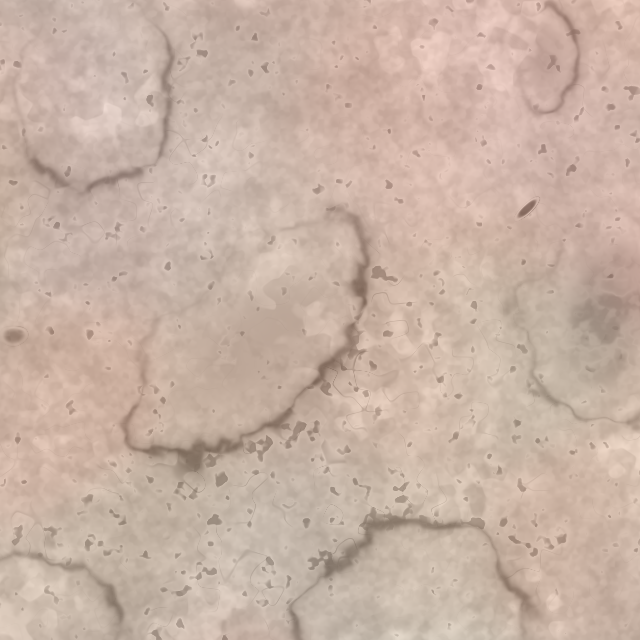
This texture is drawn by a Shadertoy shader. Its source:

```glsl
// Weathered beige skin with oval scars: broken dark rims, crumbs scattered
// on their shaded side, and faint pink and lilac mottling.
// Ovals come from a looped ellipse distance; all grain is smooth cellular noise.

#define BASE_COLOR vec3(0.797, 0.717, 0.667)
#define PINK_SHIFT vec3(0.050, -0.035, -0.035)
#define LILAC_SHIFT vec3(-0.020, 0.000, 0.055)
#define INK_DEPTH vec3(0.335, 0.335, 0.330)
#define MOTTLE 1.0
#define RIM_WIDTH 0.0048
#define RIM_WOBBLE 0.045
#define HALO_REACH 0.62
#define CRUMB_SCALE 62.0
#define OVALS 8

// Centre xy, radii xy
const vec4 PLACE[OVALS] = vec4[OVALS](
    vec4(0.397, 0.475, 0.240, 0.116),
    vec4(0.145, 0.860, 0.130, 0.155),
    vec4(0.645, 0.035, 0.180, 0.137),
    vec4(0.050, 0.000, 0.135, 0.145),
    vec4(0.955, 0.505, 0.140, 0.160),
    vec4(0.850, 0.900, 0.050, 0.085),
    vec4(0.020, 0.477, 0.024, 0.016),
    vec4(0.823, 0.674, 0.027, 0.008));

// Tilt, direction of the dark side, rim strength, core stain (negative is pale)
const vec4 LOOK[OVALS] = vec4[OVALS](
    vec4(0.82, -0.87, 1.00, 0.28),
    vec4(0.00, -1.10, 0.60, -0.90),
    vec4(0.00, 1.75, 0.80, -0.45),
    vec4(0.00, 1.30, 0.60, 0.15),
    vec4(0.00, -2.00, 0.45, 1.10),
    vec4(0.00, 0.00, 0.55, 0.45),
    vec4(0.00, -0.50, 0.25, 3.50),
    vec4(0.75, -0.80, 0.25, 3.50));

vec3 hash3(vec2 p) {
    vec3 q = fract(p.xyx * vec3(0.1031, 0.1030, 0.0973));
    q += dot(q, q.yxz + 33.33);
    return fract((q.xxy + q.yzz) * q.zyx);
}

// Smooth cellular noise: random cell values blended by distance
float blotch(vec2 p) {
    vec2 cell = floor(p), f = p - cell;
    float total = 0.0, weight = 0.0;
    for (int y = -1; y <= 1; y++)
    for (int x = -1; x <= 1; x++) {
        vec2 o = vec2(x, y);
        vec3 h = hash3(cell + o);
        vec2 d = o + h.xy - f;
        float w = exp(-5.0 * dot(d, d));
        total += w * h.z;
        weight += w;
    }
    return total / weight;
}

vec2 blotch2(vec2 p) {
    return vec2(blotch(p), blotch(p + 41.7)) - 0.5;
}

// Approximate signed distance to an ellipse
float ellipse(vec2 q, vec2 r) {
    float k = length(q / r);
    return k * (k - 1.0) / max(length(q / (r * r)), 0.001);
}

void mainImage(out vec4 fragColor, in vec2 fragCoord) {
    vec2 p = fragCoord / iResolution.y;

    // Shared noise layers, from broad to fine
    float broad = blotch(p * 5.0 + 3.1);
    float patchy = blotch(p * 21.0 + 7.3);
    float grain = blotch(p * CRUMB_SCALE + 13.0);
    float fine = blotch(p * CRUMB_SCALE * 2.1 + 29.0);
    float crumbField = 0.62 * grain + 0.38 * fine;
    vec2 wobble = RIM_WOBBLE * blotch2(p * 11.0) + 0.4 * RIM_WOBBLE * blotch2(p * 45.0);

    // Ovals: rim, shaded halo and core
    float ink = 0.0, crumbs = 0.06, pale = 0.0;
    for (int i = 0; i < OVALS; i++) {
        vec2 r = PLACE[i].zw;
        vec4 look = LOOK[i];
        float size = min(1.0, r.y * 9.0);
        vec2 v = p + wobble * size - PLACE[i].xy;
        float c = cos(look.x), s = sin(look.x);
        vec2 q = vec2(c * v.x + s * v.y, c * v.y - s * v.x);
        float d = ellipse(q, r);
        float facing = dot(v, vec2(cos(look.y), sin(look.y))) / max(length(v), 0.0001);
        float side = smoothstep(-0.65, 0.45, facing);

        float width = RIM_WIDTH * size * (0.55 + 1.0 * patchy);
        float broken = mix(0.3, 1.0, smoothstep(0.3, 0.62, patchy)) * (0.5 + 1.0 * grain);
        float rim = exp(-d * d / (width * width));
        float smudge = exp(-d * d / (10.0 * width * width));
        ink += look.z * (0.16 + 0.84 * side) * broken * (1.05 * rim + 0.34 * smudge);

        float inner = exp(min(d, 0.0) / (0.14 * r.y)) * step(d, 0.0);
        ink += 0.20 * look.z * side * inner * grain;
        float halo = exp(-max(d, 0.0) / (HALO_REACH * r.y)) * smoothstep(-0.004, 0.004, d);
        crumbs += look.z * look.z * smoothstep(-0.3, 0.7, facing) * halo;

        float core = 1.0 - smoothstep(0.30, 0.85, length(q / r));
        float speck = smoothstep(0.36, 0.72, 0.5 * patchy + 0.5 * crumbField);
        ink += max(look.w, 0.0) * core * (0.14 + 0.62 * speck);
        pale += max(-look.w, 0.0) * core;
    }

    // Crumbs and thin branching threads, thickest in the halos
    crumbs = min(crumbs, 1.0);
    float threshold = 0.80 - 0.21 * crumbs;
    ink += 0.75 * smoothstep(threshold, threshold + 0.16, crumbField);
    float thread = smoothstep(0.88, 1.0, 1.0 - abs(2.0 * blotch(p * 38.0 + 5.0) - 1.0));
    ink += 0.45 * crumbs * thread * smoothstep(0.40, 0.68, patchy) * (0.4 + fine);
    ink = 1.0 - exp(-1.3 * ink);

    // Ground tone with pale flecks
    float tone = 0.065 * (broad - 0.5) + 0.075 * (patchy - 0.5)
               + 0.070 * (grain - 0.5) + 0.050 * (fine - 0.5);
    float flecks = smoothstep(0.52, 0.80, blotch(p * 8.0 + 61.0))
                 * smoothstep(0.46, 0.75, blotch(p * 44.0 + 17.0));
    vec3 color = BASE_COLOR + MOTTLE * tone + 0.060 * flecks + 0.030 * pale;

    // Tints: pink toward the upper right, lilac in patches and pale cores
    float pink = blotch(p * 4.0 + 19.0) - 0.55 + 0.22 * (p.x + p.y - 1.0);
    float lilac = blotch(p * 3.5 + 83.0) - 0.55;
    color += PINK_SHIFT * pink + LILAC_SHIFT * (0.6 * lilac + 0.3 * pale * broad);

    color -= INK_DEPTH * ink;
    fragColor = vec4(clamp(color, 0.0, 1.0), 1.0);
}
```
